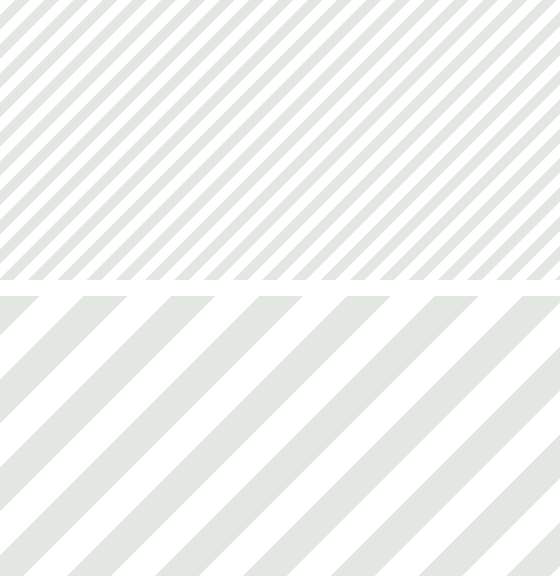
Top, the full canvas; bottom, a detail of the centre.
Reproduce this pattern procedurally as a Shadertoy shader.

```glsl
// Even pale sage diagonal stripes on white, rising to the right at 45 degrees.

// Signed distance to the nearest stripe edge, negative inside the stripe
float stripeDistance(vec2 p, float period, float width, float firstCentre) {
    float across = p.x - p.y - firstCentre;
    float fromCentre = abs(fract(across / period + 0.5) - 0.5) * period;
    return (fromCentre - 0.5 * width) * 0.70711;
}

void mainImage(out vec4 fragColor, in vec2 fragCoord) {
    // Canvas heights, measured from the upper left corner
    vec2 p = (fragCoord - vec2(0.0, iResolution.y)) / iResolution.y;
    float pixel = 1.0 / iResolution.y;

    // Stripes and gaps of equal width
    float period = 0.10456;
    float edge = stripeDistance(p, period, 0.5 * period, 0.08);
    float stripe = 1.0 - smoothstep(-0.7 * pixel, 0.7 * pixel, edge);

    vec3 white = vec3(1.0);
    vec3 sage = vec3(0.886, 0.906, 0.886);
    fragColor = vec4(mix(white, sage, stripe), 1.0);
}
```
